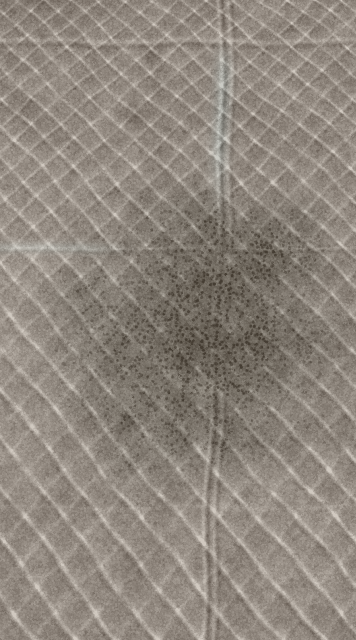
This texture is drawn by a Shadertoy shader. Its source:

```glsl
const vec3 DARK = vec3(0.33, 0.30, 0.26);
const vec3 LIGHT = vec3(0.73, 0.71, 0.67);
const vec3 COOL_SHEEN = vec3(-0.025, 0.008, 0.018);
const float BASE_TONE = 0.575;
const float TILT = 0.35;          // perspective strength
const float QUILT_PERIOD = 0.083;
const float QUILT_SLOPE = 1.28;
const float GRAIN_SCALE = 330.0;
const float SPECK_SCALE = 150.0;
const float STAIN_DEPTH = 0.36;

vec2 hash2(vec2 p) {
    vec3 q = fract(p.xyx * vec3(0.1031, 0.1030, 0.0973));
    q += dot(q, q.yzx + 33.33);
    return fract((q.xx + q.yz) * q.zy);
}

// Nearest feature distance and that feature's random value
vec2 cellular(vec2 p) {
    vec2 base = floor(p), best = vec2(9.0, 0.0);
    for (int y = -1; y <= 1; y++)
    for (int x = -1; x <= 1; x++) {
        vec2 cell = base + vec2(x, y);
        vec2 seed = hash2(cell);
        float d = length(cell + seed - p);
        if (d < best.x) best = vec2(d, fract(seed.x * 7.3 + seed.y * 3.7));
    }
    return best;
}

// Layered cellular mottling, roughly centred on zero
float mottle(vec2 p) {
    float sum = 0.0, gain = 0.5;
    for (int i = 0; i < 3; i++) {
        p += 0.25 * sin(p.yx * 1.7 + float(i));
        sum += gain * (0.48 - cellular(p).x);
        p = mat2(1.6, 1.2, -1.2, 1.6) * p + 5.3;
        gain *= 0.6;
    }
    return sum;
}

float blob(vec2 p, vec2 center, vec2 radius) {
    vec2 d = (p - center) / radius;
    return exp(-dot(d, d));
}

float line(float d, float width) {
    return exp(-d * d / (width * width));
}

// Lit seam with a shadow beside it; phase counts seams
float seam(float phase, float width) {
    float d = fract(phase) - 0.5;
    return line(d, width) - 0.65 * line(d + 2.1 * width, 1.4 * width);
}

float quilt(vec2 p, float stain) {
    p += 0.0025 * sin(p.yx * 31.0 + vec2(0.0, 2.0)) + 0.0012 * sin(p.yx * 83.0);
    float depth = 1.0 - TILT * p.y;
    vec2 plane = vec2((p.x - 0.28) * QUILT_SLOPE, p.y) / depth;
    float falling = (plane.y + plane.x) / QUILT_PERIOD;
    float rising = (plane.y - plane.x) / QUILT_PERIOD;
    float wear = 0.65 + 1.5 * mottle(p * 24.0);
    float strong = seam(falling, 0.075) * (0.24 + 0.12 * (1.0 - p.y));
    float weak = seam(rising, 0.07) * mix(0.12, 0.23, smoothstep(0.35, 0.8, p.y));
    // Each diamond bulges toward its middle
    float pillow = cos(6.2832 * falling) * 0.045 + cos(6.2832 * rising) * 0.035;
    float tuft = line(fract(falling) - 0.5, 0.07) * line(fract(rising) - 0.4, 0.22);
    return (strong + weak) * max(wear, 0.15) * (1.0 - 0.65 * stain)
         - pillow * (1.0 - 0.8 * stain) + 0.22 * tuft * max(wear, 0.0);
}

float stainMask(vec2 p) {
    vec2 q = p + 0.012 * sin(p.yx * 37.0) + 0.008 * sin(p.yx * 71.0 + 1.0);
    float s = 0.95 * blob(q, vec2(0.325, 0.46), vec2(0.165, 0.145));
    s += 0.60 * blob(q, vec2(0.385, 0.61), vec2(0.105, 0.065));
    s += 0.32 * blob(q, vec2(0.15, 0.49), vec2(0.06, 0.08));
    s += 0.30 * blob(q, vec2(0.25, 0.33), vec2(0.10, 0.07));
    s += 0.28 * blob(q, vec2(0.26, 0.65), vec2(0.09, 0.05));
    return clamp(s * (1.0 + 1.1 * mottle(p * 17.0)), 0.0, 1.0);
}

void mainImage(out vec4 fragColor, in vec2 fragCoord) {
    vec2 p = fragCoord / iResolution.y;
    float stain = stainMask(p);

    // Broad light, quilting and soaked area
    float tone = BASE_TONE + 0.10 * blob(p, vec2(0.04, 0.50), vec2(0.14, 0.25));
    tone += 0.07 * blob(p, vec2(0.42, 0.18), vec2(0.16, 0.12));
    tone -= 0.10 * smoothstep(0.85, 1.0, p.y) * smoothstep(0.35, 0.0, p.x);
    tone += 0.30 * mottle(p * 13.0) + 0.24 * mottle(p * 48.0);
    tone += quilt(p, stain) - STAIN_DEPTH * stain;

    // Small marks and pale worn patches
    tone -= 0.24 * blob(p, vec2(0.206, 0.82), vec2(0.018, 0.014));
    tone -= 0.13 * blob(p, vec2(0.04, 0.83), vec2(0.025, 0.018));
    tone -= 0.12 * blob(p, vec2(0.238, 0.91), vec2(0.018, 0.014));
    tone += 0.30 * blob(p, vec2(0.318, 0.393), vec2(0.018, 0.016));
    tone += 0.14 * blob(p, vec2(0.27, 0.40), vec2(0.035, 0.025));

    // Vertical fold
    float foldX = mix(0.326, 0.352, smoothstep(0.0, 0.8, p.y)) + 0.003 * sin(p.y * 23.0);
    float d = p.x - foldX;
    float foldFade = 1.0 - 0.65 * smoothstep(0.33, 0.42, p.y) * smoothstep(0.70, 0.60, p.y);
    tone += foldFade * (0.24 * line(d + 0.009, 0.003) - 0.24 * line(d + 0.002, 0.003)
          + 0.18 * line(d - 0.007, 0.003) - 0.16 * line(d - 0.013, 0.003));
    float sheen = line(d + 0.006, 0.014) * smoothstep(0.64, 0.78, p.y) * smoothstep(0.95, 0.88, p.y);
    tone += 0.16 * sheen;

    // Horizontal folds
    float ripple = 0.0025 * sin(p.x * 26.0) + 0.001 * sin(p.x * 71.0);
    float top = p.y - 0.936 - ripple;
    tone += 0.20 * line(top, 0.004) - 0.15 * line(top + 0.008, 0.004);
    float middle = p.y - 0.612 - 0.4 * ripple;
    float leftBand = line(middle, 0.009) * smoothstep(0.23, 0.12, p.x);
    tone += 0.17 * leftBand + 0.11 * line(middle, 0.002) - 0.10 * line(middle + 0.006, 0.003);
    tone += 0.09 * line(p.y - 0.207 - ripple, 0.003);

    // Fibre grain and dark specks, densest in the stain
    vec2 grain = cellular(p * GRAIN_SCALE);
    tone += 0.20 * (grain.y - 0.5) + 0.14 * (0.48 - grain.x);
    vec2 speck = cellular(p * SPECK_SCALE);
    float present = step(speck.y, 0.06 + 0.55 * stain);
    tone -= present * smoothstep(0.55, 0.15, speck.x) * (0.13 + 0.22 * stain);

    vec3 color = mix(DARK, LIGHT, clamp(tone, -0.15, 1.2));
    color += COOL_SHEEN * (sheen + 0.6 * leftBand + 0.4 * stain * (1.0 - stain));
    color += vec3(0.008, -0.003, 0.002) * (1.0 - stain);
    fragColor = vec4(clamp(color, 0.0, 1.0), 1.0);
}
```
